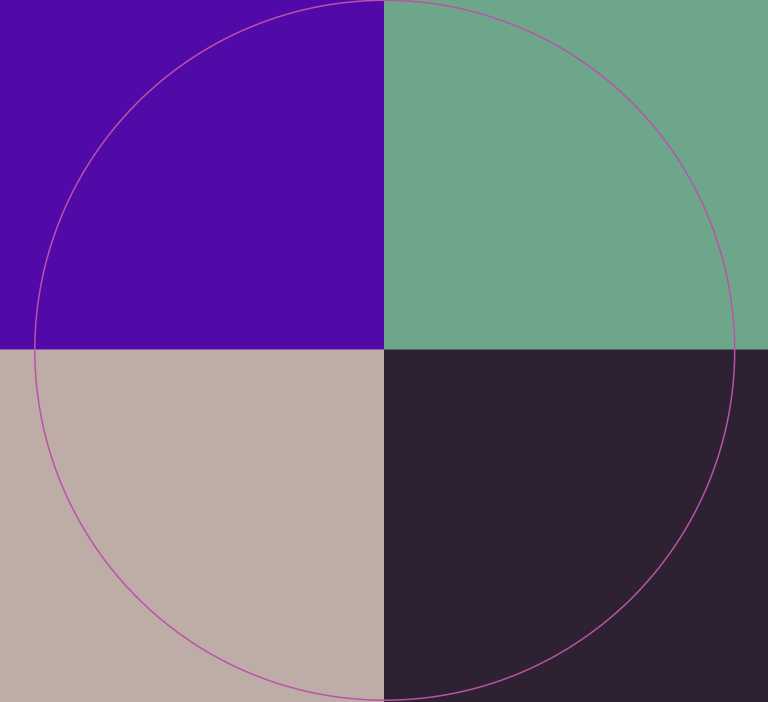
Write a Shadertoy shader that draws this background.

```glsl
// Four flat colour quadrants crossed by a thin pink circle.

// Antialiased coverage of the region where the signed distance is negative.
float coverage(float signedDist, float pixel) {
    return clamp(0.5 - signedDist / pixel, 0.0, 1.0);
}

void mainImage(out vec4 fragColor, in vec2 fragCoord) {
    // Centred coordinates, one unit per canvas height
    float pixel = 1.0 / iResolution.y;
    vec2 p = (fragCoord - 0.5 * iResolution.xy) * pixel;

    // Quadrants
    float right = coverage(-p.x, pixel);
    float upper = coverage(0.00214 - p.y, pixel);
    vec3 violet = vec3(0.316, 0.035, 0.660);
    vec3 green  = vec3(0.430, 0.650, 0.550);
    vec3 beige  = vec3(0.745, 0.680, 0.650);
    vec3 plum   = vec3(0.180, 0.130, 0.196);
    vec3 colour = mix(mix(beige, plum, right), mix(violet, green, right), upper);

    // Thin circle touching the top and bottom edges
    float ring = abs(length(p - vec2(0.00107)) - 0.4985) - 0.00107;
    colour = mix(colour, vec3(0.73, 0.32, 0.65), coverage(ring, pixel));

    fragColor = vec4(colour, 1.0);
}
```
